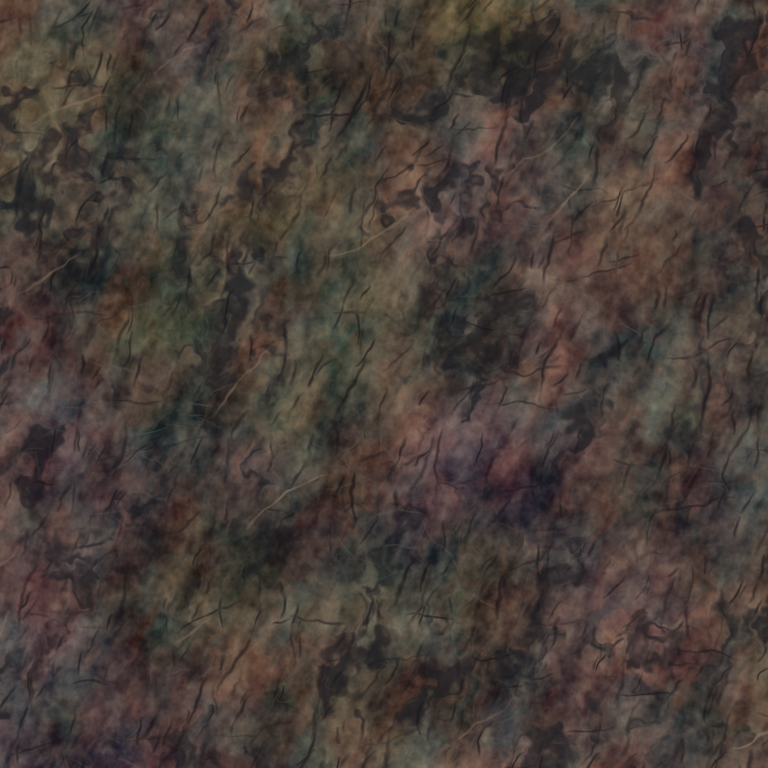
A Shadertoy shader for this texture:

```glsl
// Dark brown leaf litter: rusty and olive mottling, slanted dark cracks, grey wisps, pale twigs.

// Base tones and tints
const vec3 SHADE_BROWN = vec3(0.125, 0.104, 0.112);
const vec3 LIGHT_BROWN = vec3(0.455, 0.388, 0.335);
const vec3 SHADOW_BLUE = vec3(0.105, 0.105, 0.125);
const vec3 CRACK_BLACK = vec3(0.090, 0.080, 0.092);
const vec3 WISP_GREY   = vec3(0.345, 0.350, 0.325);
const vec3 TWIG_TAN    = vec3(0.560, 0.460, 0.390);
const vec3 RUST_TINT   = vec3(0.150, -0.040, -0.075);
const vec3 OLIVE_TINT  = vec3(-0.020, 0.045, -0.050);

// Contrast of each scale of the mottling
const float BLOTCH_CONTRAST = 0.95;
const float STREAK_CONTRAST = 0.85;
const float GRAIN_CONTRAST  = 0.60;
const float BRIGHTNESS      = 0.56;

// Directions in radians
const float GRAIN_ANGLE = 1.17;
const float FLAT_ANGLE  = 0.14;
const float TWIG_ANGLE  = 0.75;

vec2 hash2(vec2 p) {
    vec3 h = fract(p.xyx * vec3(0.1031, 0.1030, 0.0973));
    h += dot(h, h.yzx + 33.33);
    return fract((h.xx + h.yz) * h.zy);
}

float valueNoise(vec2 p) {
    vec2 cell = floor(p), f = fract(p);
    f = f * f * (3.0 - 2.0 * f);
    float low  = mix(hash2(cell).x, hash2(cell + vec2(1, 0)).x, f.x);
    float high = mix(hash2(cell + vec2(0, 1)).x, hash2(cell + vec2(1, 1)).x, f.x);
    return mix(low, high, f.y);
}

// Fractal noise centred on zero
float fbm(vec2 p, int octaves) {
    float sum = 0.0, weight = 0.5, total = 0.0;
    for (int i = 0; i < octaves; i++) {
        sum += weight * (valueNoise(p) - 0.5);
        total += weight;
        weight *= 0.58;
        p = mat2(1.6, 1.2, -1.2, 1.6) * p + 17.3;
    }
    return sum / total;
}

// Scattered tapering strokes, one candidate per grid cell; reach is in cells
float strokes(vec2 p, float cells, float angle, float spread,
              float reach, float width, float chance, float seed) {
    float coverage = 0.0;
    float softWidth = max(width, 1.1 / iResolution.y);
    vec2 home = floor(p * cells);
    for (int y = -1; y <= 1; y++)
    for (int x = -1; x <= 1; x++) {
        vec2 cell = home + vec2(x, y);
        vec2 place = hash2(cell + seed);
        vec2 shape = hash2(cell + seed + 71.7);
        vec2 pick  = hash2(cell + seed + 143.1);
        float a = angle + spread * (shape.x * 2.0 - 1.0);
        vec2 dir = vec2(cos(a), sin(a));
        vec2 d = p - (cell + place) / cells;
        float halfLength = reach * mix(0.35, 1.0, shape.y) / cells;
        float t = dot(d, dir) / halfLength;
        float bend = (pick.y - 0.5) * 0.25 * halfLength * t * t;
        float across = abs(dot(d, vec2(-dir.y, dir.x)) - bend);
        float taper = max(1.0 - t * t, 0.0);
        float line = (1.0 - smoothstep(0.0, softWidth, across)) * sqrt(taper);
        coverage = max(coverage, line * step(pick.x, chance) * mix(0.45, 1.0, place.x));
    }
    return coverage;
}

void mainImage(out vec4 fragColor, in vec2 fragCoord) {
    vec2 p = fragCoord / iResolution.y;
    vec2 along = vec2(cos(GRAIN_ANGLE), sin(GRAIN_ANGLE));
    vec2 q = vec2(dot(p, along), dot(p, vec2(along.y, -along.x)));
    vec2 warp = vec2(fbm(p * 28.0, 3), fbm(p * 28.0 + 53.0, 3));
    vec2 bent = p + 0.018 * warp;

    // Mottled brown ground
    float blotch = fbm(bent * 11.0 + 5.0, 4);
    float streak = fbm(q * vec2(17.0, 44.0) + 0.8 * warp + 31.0, 4);
    float grain  = fbm(p * 85.0 + 9.0, 3);
    float tone = BRIGHTNESS + BLOTCH_CONTRAST * blotch
               + STREAK_CONTRAST * streak + GRAIN_CONTRAST * grain;
    vec3 color = mix(SHADE_BROWN, LIGHT_BROWN, clamp(tone, 0.0, 1.2));

    // Rust patches, with olive growing towards the top
    float rust = fbm(q * vec2(13.0, 22.0) + warp + 83.0, 4);
    float olive = fbm(p * 5.0 + 41.0, 4) * 1.4 + 0.45 * (p.y - 0.5);
    color += RUST_TINT * rust + OLIVE_TINT * olive;

    // Bluish shadow hollows
    float hollow = fbm(q * vec2(10.0, 19.0) + 1.5 * warp + 119.0, 4);
    color = mix(color, SHADOW_BLUE, 0.68 * smoothstep(0.06, 0.27, hollow));

    // Grey wisps in loose tufts
    float tuft = smoothstep(-0.10, 0.18, fbm(p * 8.0 + 67.0, 3));
    float wisps = strokes(bent, 30.0, 0.6, 1.5, 0.8, 0.0025, 0.75, 7.0);
    wisps = max(wisps, strokes(bent, 17.0, 0.3, 0.6, 0.8, 0.0025, 0.45, 23.0));
    color = mix(color, WISP_GREY, 0.42 * tuft * wisps);

    // Steep and flat dark cracks
    float breaks = smoothstep(-0.28, 0.12, fbm(p * 35.0 + 13.0, 2));
    float steep = strokes(bent, 15.0, GRAIN_ANGLE + 0.1, 0.22, 0.9, 0.0040, 0.75, 37.0);
    steep = max(steep, strokes(bent, 27.0, GRAIN_ANGLE, 0.4, 0.8, 0.0032, 0.65, 59.0));
    float level = strokes(bent, 14.0, FLAT_ANGLE, 0.3, 0.8, 0.0030, 0.5, 91.0);
    color = mix(color, CRACK_BLACK, breaks * max(0.72 * steep, 0.62 * level));

    // A few pale twigs
    float twigs = strokes(bent, 5.0, TWIG_ANGLE, 0.42, 0.36, 0.0032, 0.32, 201.0);
    color = mix(color, TWIG_TAN, 0.70 * twigs * mix(0.5, 1.0, breaks));

    fragColor = vec4(clamp(color, 0.0, 1.0), 1.0);
}
```
